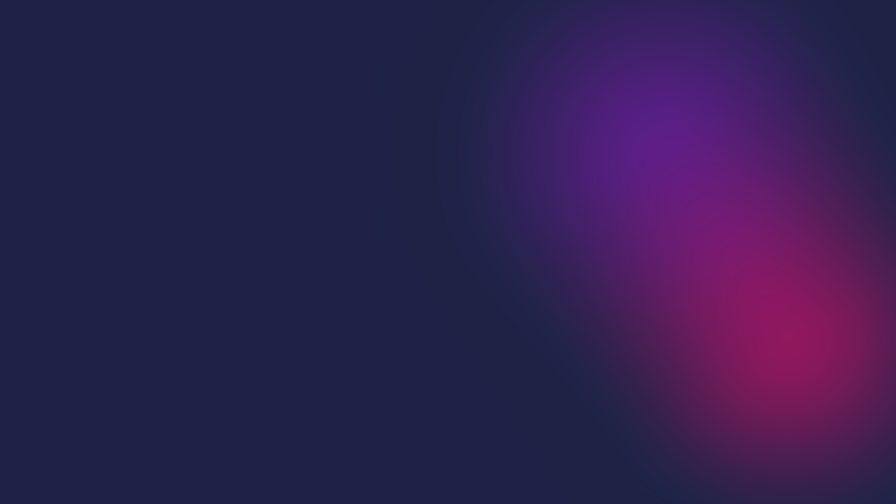
Write a Shadertoy shader that draws this background.

```glsl
// A soft violet-to-crimson glow on a deep navy ground.
// The glow is the blurred distance to a slanted segment; its colour and
// radius change along that segment. Units are canvas heights.

// Returns distance to the segment a-b in x, unclamped position along it in y.
vec2 segmentCoords(vec2 p, vec2 a, vec2 b) {
    vec2 axis = b - a;
    float along = dot(p - a, axis) / dot(axis, axis);
    return vec2(length(p - a - axis * clamp(along, 0.0, 1.0)), along);
}

void mainImage(out vec4 fragColor, in vec2 fragCoord) {
    // Keep the glow at the same relative place across the width
    vec2 p = fragCoord / iResolution.xy * vec2(16.0 / 9.0, 1.0);

    vec2 seg = segmentCoords(p, vec2(1.32, 0.695), vec2(1.562, 0.33));
    float along = smoothstep(-0.25, 1.1, seg.y);

    // Ground, with a slightly cooler halo around the glow
    vec3 navy = vec3(0.122, 0.130, 0.275);
    vec3 halo = vec3(0.115, 0.140, 0.275);
    vec3 color = mix(navy, halo, 1.0 - smoothstep(0.35, 0.75, seg.x));

    // Glow, fading smoothly to nothing at its radius
    vec3 violet = vec3(0.355, 0.120, 0.530);
    vec3 crimson = vec3(0.565, 0.092, 0.365);
    float radius = mix(0.475, 0.425, along);
    float strength = 1.0 - smoothstep(0.0, radius, seg.x);
    color = mix(color, mix(violet, crimson, along), strength);

    fragColor = vec4(color, 1.0);
}
```
